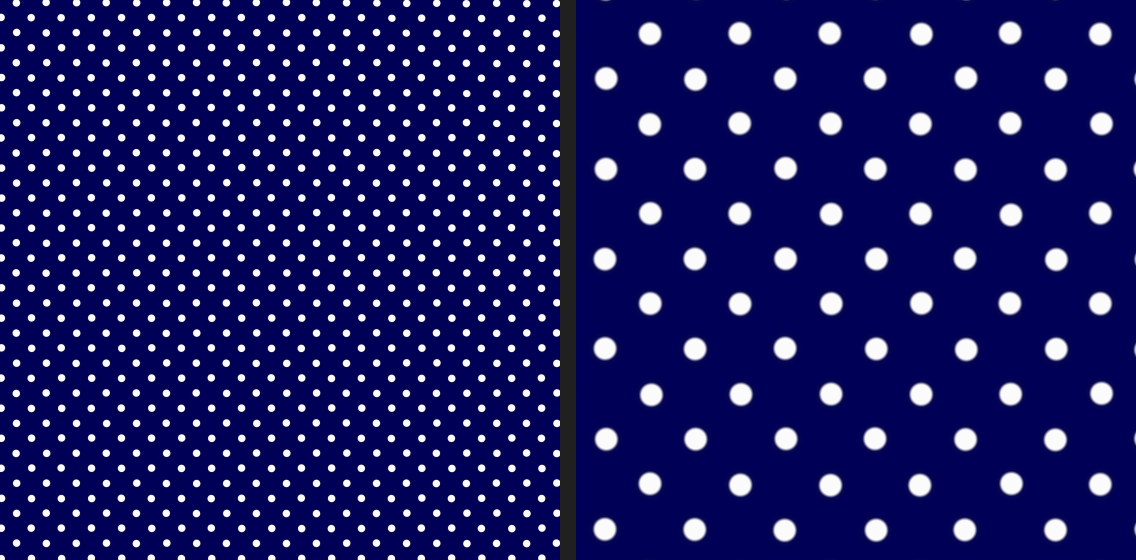
Left: the whole. Right: its middle third, enlarged.
This pattern is drawn by a three.js fragment shader. Its source:

```glsl
varying vec2 vUv;

const vec3 NAVY = vec3(0.0, 0.0, 0.34);
const vec3 HALO_NAVY = vec3(0.02, 0.02, 0.31);
const vec3 WHITE = vec3(0.985);

const vec2 PITCH = vec2(0.0536, 0.05364);
const vec2 FIRST_DOT = vec2(0.0293, 0.0297);
const float DOT_RADIUS = 0.00665;
const float HALO_RADIUS = 0.0091;
const float SOFTNESS = 0.0012;
const float JITTER = 0.0011;
const float CORNER_SAG = 0.0013;

vec2 hash2(vec2 p) {
  vec3 q = fract(p.xyx * vec3(0.1031, 0.1030, 0.0973));
  q += dot(q, q.yzx + 33.33);
  return fract((q.xx + q.yz) * q.zy);
}

// Distance to the nearest slightly displaced center of one square lattice
float latticeDistance(vec2 uv, vec2 origin, vec2 pitch, float jitter, float seed) {
  vec2 cell = floor((uv - origin) / pitch + 0.5);
  vec2 center = origin + cell * pitch;
  center += (hash2(cell + seed) - 0.5) * jitter;
  return length(uv - center);
}

float disc(float dist, float radius, float softness) {
  return 1.0 - smoothstep(radius - softness, radius + softness, dist);
}

void main() {
  // Slight downward sag of the upper right corner
  vec2 uv = vUv;
  uv.y += CORNER_SAG * smoothstep(1.64, 1.68, vUv.x + vUv.y);

  // Two interleaved lattices, half a pitch apart
  float dist = 1.0;
  for (int i = 0; i < 2; i++) {
    float k = float(i);
    vec2 origin = FIRST_DOT + 0.5 * k * PITCH;
    dist = min(dist, latticeDistance(uv, origin, PITCH, JITTER, 17.0 + 40.0 * k));
  }

  // Dark fringe under each white dot
  vec3 color = mix(NAVY, HALO_NAVY, disc(dist, HALO_RADIUS, SOFTNESS));
  color = mix(color, WHITE, disc(dist, DOT_RADIUS, SOFTNESS));
  gl_FragColor = vec4(color, 1.0);
}
```
